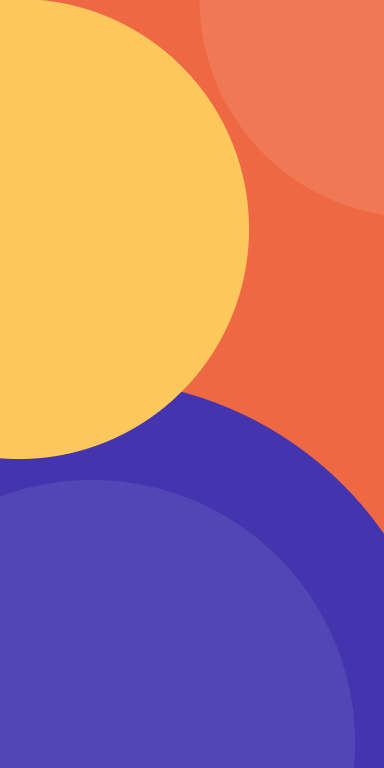
Write a Shadertoy shader that draws this background.

```glsl
// Flat abstract background: large overlapping discs on an orange field.
// Each disc is a signed distance, smoothed over one pixel and painted back to front.
// Lengths are in canvas widths, with the origin at the lower left.

const vec3 ORANGE = vec3(0.932, 0.412, 0.263);
const vec3 PEACH  = vec3(0.940, 0.471, 0.329);
const vec3 INDIGO = vec3(0.268, 0.203, 0.682);
const vec3 VIOLET = vec3(0.322, 0.275, 0.714);
const vec3 YELLOW = vec3(0.990, 0.780, 0.355);

// Discs: centre x, centre y, radius
const vec3 PEACH_DISC  = vec3(1.0885, 2.0026, 0.5690);
const vec3 INDIGO_DISC = vec3(0.2318, 0.0755, 0.9357);
const vec3 VIOLET_DISC = vec3(0.2396, 0.0651, 0.6849);
const vec3 YELLOW_DISC = vec3(0.0495, 1.4036, 0.5990);

// Coverage of a disc at point p, with an edge one pixel wide
float discCoverage(vec2 p, vec3 disc, float pixel) {
    float signedDistance = length(p - disc.xy) - disc.z;
    return clamp(0.5 - signedDistance / pixel, 0.0, 1.0);
}

void mainImage(out vec4 fragColor, in vec2 fragCoord) {
    float pixel = 1.0 / iResolution.x;
    vec2 p = fragCoord * pixel;

    // Layers from back to front
    vec3 color = ORANGE;
    color = mix(color, PEACH, discCoverage(p, PEACH_DISC, pixel));
    color = mix(color, INDIGO, discCoverage(p, INDIGO_DISC, pixel));
    color = mix(color, VIOLET, discCoverage(p, VIOLET_DISC, pixel));
    color = mix(color, YELLOW, discCoverage(p, YELLOW_DISC, pixel));

    fragColor = vec4(color, 1.0);
}
```
